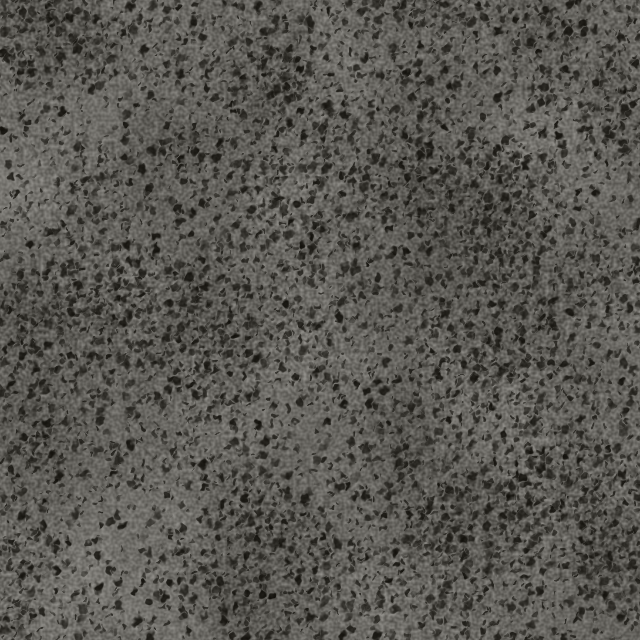
Reproduce this texture procedurally as a WebGL 1 fragment shader.

```glsl
precision highp float;
// Weathered grey stone, peppered with soft dark pits in uneven drifts.

uniform vec2 u_resolution;

#define STONE_TONE 0.400
#define PIT_TONE 0.095
#define COARSE_CELLS 48.0
#define FINE_CELLS 88.0
#define DRIFT_SCALE 3.6
#define CLOUD_DEPTH 0.13
#define GRAIN_CONTRAST 0.19
#define EDGE_WARP 0.007
#define PIT_STRETCH 1.22
#define PIT_ANGLE 1.05

vec2 hash2(vec2 cell) {
  vec3 q = fract(cell.xyx * vec3(0.1031, 0.1030, 0.0973));
  q += dot(q, q.yzx + 33.33);
  return fract((q.xx + q.yz) * q.zy);
}

// Gradient noise, roughly -0.7 to 0.7.
float cornerSlope(vec2 corner, vec2 offset) {
  float angle = 6.2832 * hash2(corner).x;
  return dot(vec2(cos(angle), sin(angle)), offset);
}

float gradientNoise(vec2 p) {
  vec2 i = floor(p);
  vec2 f = p - i;
  vec2 w = f * f * f * (f * (f * 6.0 - 15.0) + 10.0);
  vec2 e = vec2(1.0, 0.0);
  float low = mix(cornerSlope(i, f), cornerSlope(i + e, f - e), w.x);
  float high = mix(cornerSlope(i + e.yx, f - e.yx),
                   cornerSlope(i + e.xx, f - e.xx), w.x);
  return mix(low, high, w.y);
}

float fbm(vec2 p) {
  float sum = 0.0;
  float weight = 1.0;
  for (int octave = 0; octave < 4; octave++) {
    sum += weight * gradientNoise(p);
    p = mat2(1.6, 1.2, -1.2, 1.6) * p + 17.3;
    weight *= 0.5;
  }
  return sum;
}

// Darkness of one layer of scattered pits, 0 to 1.
float pitLayer(vec2 p, float density, float seed) {
  vec2 home = floor(p);
  float darkness = 0.0;
  for (int y = -1; y <= 1; y++) {
    for (int x = -1; x <= 1; x++) {
      vec2 cell = home + vec2(float(x), float(y));
      vec2 place = hash2(cell + seed);
      vec2 kind = hash2(cell + seed + 71.7);
      vec2 look = hash2(cell + seed + 139.1);
      vec2 d = p - cell - mix(vec2(0.1), vec2(0.9), place);

      // Tilt and stretch each pit about the shared direction.
      float angle = PIT_ANGLE + 1.6 * (look.x - 0.5);
      float c = cos(angle);
      float s = sin(angle);
      d = vec2(c * d.x + s * d.y, c * d.y - s * d.x);
      d *= vec2(1.0 / PIT_STRETCH, PIT_STRETCH);

      float radius = mix(0.22, 0.43, kind.y);
      float present = smoothstep(-0.08, 0.08, density - kind.x);
      float pit = 1.0 - smoothstep(0.45, 1.2, length(d) / radius);
      darkness = max(darkness, pit * present * mix(0.6, 1.0, look.y));
    }
  }
  return darkness;
}

void main() {
  vec2 uv = gl_FragCoord.xy / min(u_resolution.x, u_resolution.y);

  // Broad drifts set how crowded the pits are and cloud the stone.
  float drift = fbm(uv * DRIFT_SCALE + 4.7);
  float density = clamp(0.64 + 0.65 * drift, 0.2, 0.97);
  float cloud = fbm(uv * vec2(5.0, 3.8) + 31.2);

  // Ragged pits in two sizes.
  vec2 warp = vec2(gradientNoise(uv * 115.0 + 9.1),
                   gradientNoise(uv * 115.0 + 53.6));
  vec2 p = uv + EDGE_WARP * warp;
  float coarse = pitLayer(p * COARSE_CELLS, density, 3.0);
  float fine = pitLayer(p * FINE_CELLS, density * 0.75, 211.0);
  float pits = max(coarse, 0.8 * fine);

  // Fine grain, stronger where pits crowd together.
  float grain = gradientNoise(uv * 190.0) + 0.6 * gradientNoise(uv * 85.0 + 23.0);
  grain *= GRAIN_CONTRAST * mix(0.5, 1.1, density);

  float tone = STONE_TONE + CLOUD_DEPTH * (0.6 * cloud - 0.4 * drift) + grain;
  tone = mix(tone, PIT_TONE + 0.25 * grain, pits);
  tone = clamp(tone, 0.07, 0.56);

  // Slightly warm grey.
  gl_FragColor = vec4(tone + vec3(0.004, -0.003, -0.023), 1.0);
}
```
